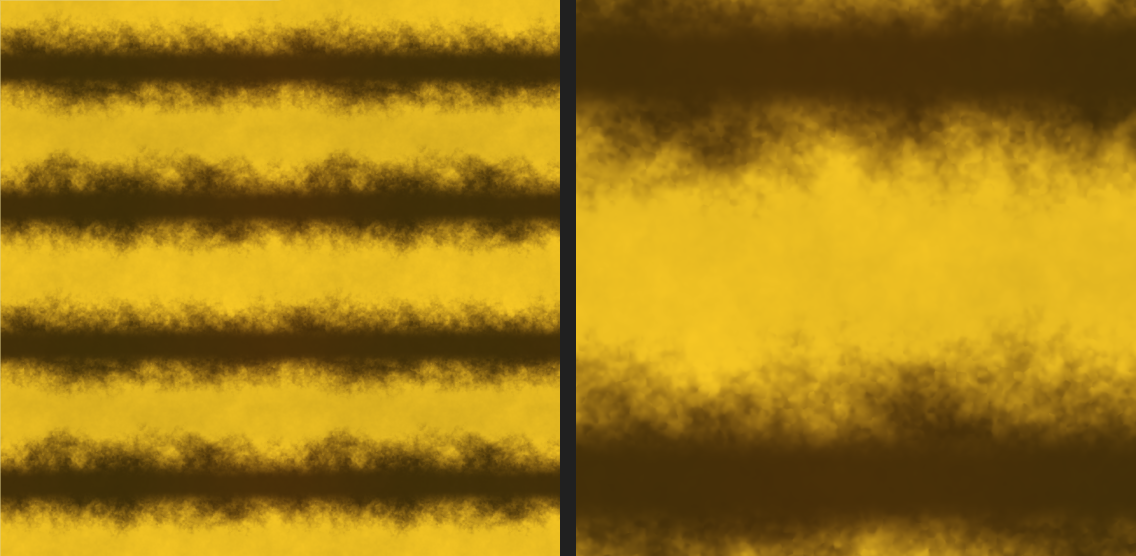
Left: the whole. Right: its middle third, enlarged.
Reproduce this pattern procedurally as a Shadertoy shader.

```glsl
// Soft dark-brown bands across a weathered golden ground, as a 2 x 2 tile.
// Each band is a smooth distance profile whose edges are eaten away by
// layered, tileable cellular noise; slow waves shift the hue along the bands.

#define TILES 2.0          // tiles across and down
#define BANDS 2.0          // dark bands per tile
#define BAND_CENTER 0.51   // height of a band inside its period
#define CORE 0.04          // half width of the solid dark core
#define FADE_END 0.355     // distance where plain gold begins
#define EDGE_WEAR 0.55     // noise displacement of the band edges
#define MOTTLE 0.30        // blotchiness of the gold
#define DARK vec3(0.262, 0.184, 0.030)
#define GOLD vec3(0.895, 0.722, 0.130)
#define RIM 0.0016         // width of the pale rim

const float TAU = 6.2831853;

vec3 hash3(vec2 p) {
    vec3 q = fract(p.xyx * vec3(0.1031, 0.1030, 0.0973));
    q += dot(q, q.yxz + 33.33);
    return fract((q.xxy + q.yzz) * q.zyx);
}

// Smooth cellular noise: jittered points blend their random values.
// It repeats every "period" cells.
float cellNoise(vec2 p, float period, float salt) {
    vec2 cell = floor(p);
    float total = 0.0, weights = 0.0;
    for (int y = -1; y <= 1; y++) {
        for (int x = -1; x <= 1; x++) {
            vec2 id = cell + vec2(x, y);
            vec3 h = hash3(mod(id, period) + salt);
            vec2 offset = id + h.xy - p;
            float reach = max(0.0, 1.0 - dot(offset, offset) * 0.65);
            float weight = reach * reach * reach + 1e-4;
            total += weight * h.z;
            weights += weight;
        }
    }
    return total / weights - 0.5;
}

// Octaves of cellular noise over the unit tile, centred on zero.
float layeredNoise(vec2 tile, float cells, float gain, float salt) {
    float total = 0.0, amplitude = 1.0, sum = 0.0;
    for (int i = 0; i < 5; i++) {
        total += amplitude * cellNoise(tile * cells, cells, salt);
        sum += amplitude;
        amplitude *= gain;
        cells *= 2.0;
        salt += 17.3;
    }
    return total / sum;
}

void mainImage(out vec4 fragColor, in vec2 fragCoord) {
    vec2 uv = fragCoord / iResolution.xy;
    vec2 tile = fract(uv * TILES);

    float clouds = layeredNoise(tile, 4.0, 0.70, 3.0);
    float grain = layeredNoise(tile, 10.0, 0.85, 71.0);

    // Distance from the nearest band centre; the upper side fades more slowly
    float height = fract(tile.y * BANDS) - BAND_CENTER;
    float dist = abs(height) * (height > 0.0 ? 0.94 : 1.04);

    // Wear is strongest along the edges and leaves the core calm
    float wear = smoothstep(0.02, 0.16, dist);
    float worn = dist + EDGE_WEAR * wear * (0.45 * clouds + 0.55 * grain);
    float tone = smoothstep(CORE, FADE_END, worn);

    // Dark to gold, with less green through the middle browns
    vec3 color = mix(DARK, GOLD, tone);
    color.g -= 0.10 * tone * (1.0 - tone);

    // Blotches in the gold and a slight lift at the tile seams
    color *= 1.0 + MOTTLE * tone * (0.65 * clouds + 0.35 * grain);
    color *= 1.0 + 0.02 * tone * cos(TAU * tile.y);
    color *= 1.0 + 0.12 * (1.0 - tone) * grain;

    // Slow drift along the bands: warm in the middle, olive to the sides
    float warmth = 0.6 * cos(TAU * (uv.x - 0.5)) + 0.4 * cos(TAU * tile.x)
                 + 1.2 * clouds;
    color += vec3(0.022, 0.002, 0.002) * warmth * (1.0 - tone);

    // Pale rim down the left side and along half of the top
    float left = 1.0 - smoothstep(0.5 * RIM, 1.5 * RIM, uv.x);
    float top = 1.0 - smoothstep(0.5 * RIM, 1.5 * RIM, 1.0 - uv.y);
    top *= 1.0 - smoothstep(0.495, 0.505, uv.x);
    color = mix(color, vec3(0.88, 0.82, 0.55), 0.5 * max(left, top));

    fragColor = vec4(clamp(color, 0.0, 1.0), 1.0);
}
```
